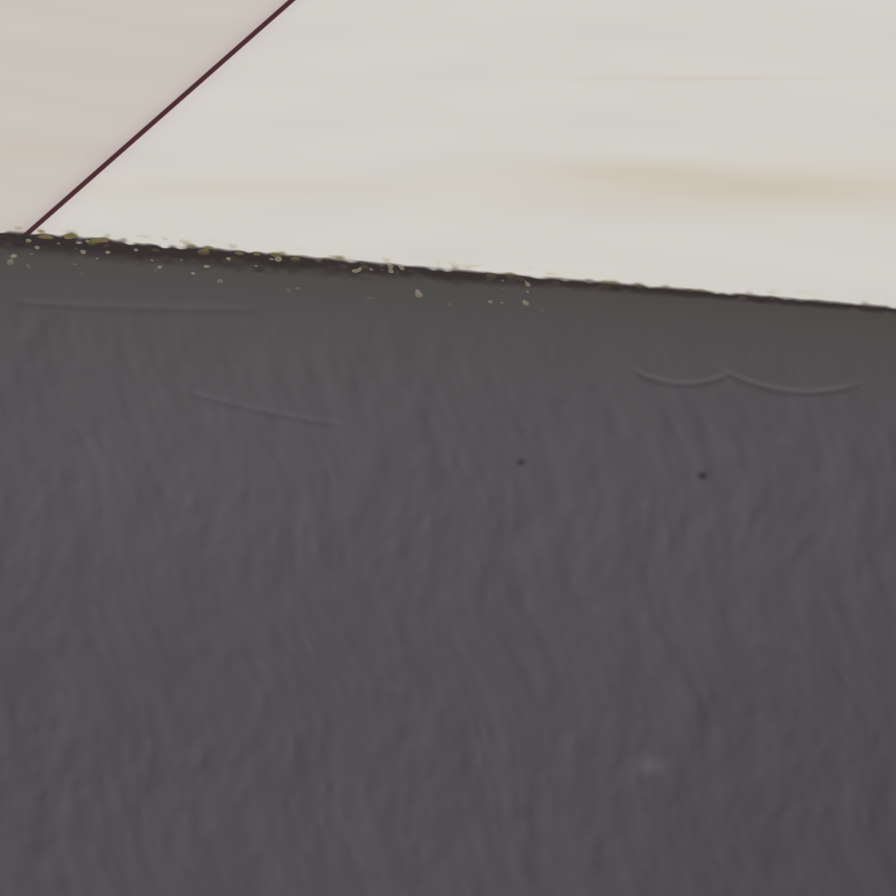
A WebGL 2 fragment shader for this texture:

```glsl
#version 300 es
precision highp float;
// A pale tiled ledge with one slanted joint above a dark, rough plaster wall.
// Straight edges come from distance functions; the plaster relief is cellular
// bumps lit from the upper left, and the tile grain is layered sines.
uniform vec2 u_resolution;
out vec4 fragColor;

const vec3 TILE_LEFT = vec3(0.795, 0.770, 0.740);
const vec3 TILE_RIGHT = vec3(0.825, 0.815, 0.785);
const vec3 TILE_STAIN = vec3(0.800, 0.745, 0.675);
const vec3 JOINT = vec3(0.250, 0.135, 0.150);
const vec3 JOINT_HALO = vec3(0.700, 0.610, 0.610);
const vec3 WALL = vec3(0.322, 0.313, 0.325);
const vec3 WALL_LIGHT = vec3(0.352, 0.340, 0.350);
const vec3 WALL_WARM = vec3(0.325, 0.312, 0.305);
const vec3 SHADOW = vec3(0.205, 0.180, 0.180);
const vec3 FLECK = vec3(0.660, 0.620, 0.500);
const vec3 GRIME = vec3(0.560, 0.510, 0.320);
const vec2 EDGE = vec2(0.742, -0.085);        // height at left, slope
const vec2 JOINT_FOOT = vec2(0.029, 0.738);
const vec2 JOINT_TOP = vec2(0.326, 1.0);
const float JOINT_HALF_WIDTH = 0.0026;
const vec2 LIGHT_STEP = vec2(-0.0035, 0.0025);
const float RELIEF = 0.052;

vec2 hash2(vec2 p) {
  vec3 q = fract(p.xyx * vec3(0.1031, 0.1030, 0.0973));
  q += dot(q, q.yzx + 33.33);
  return fract((q.xx + q.yz) * q.zy);
}

// Sum of soft raised or sunken spots, one per cell.
float cellBumps(vec2 p) {
  vec2 cell = floor(p);
  float sum = 0.0;
  for (int j = -1; j <= 1; j++)
    for (int i = -1; i <= 1; i++) {
      vec2 id = cell + vec2(i, j);
      vec2 d = p - id - hash2(id);
      float height = hash2(id + 57.0).x * 2.0 - 1.0;
      sum += height * exp(-dot(d, d) * 5.0);
    }
  return sum;
}

float plaster(vec2 p) {
  p += 0.012 * sin(p.yx * vec2(23.0, 31.0) + vec2(0.0, 1.7));
  p.x += 0.25 * p.y;
  return 0.50 * cellBumps(p * vec2(17.0, 9.0))
       + 0.40 * cellBumps(p * vec2(38.0, 19.0) + 11.0)
       + 0.20 * cellBumps(p * vec2(72.0, 46.0) + 29.0);
}

// Lit crease along a sagging line from a to b: bright above, dark below.
float crease(vec2 p, vec2 a, vec2 b, float sag) {
  float t = (p.x - a.x) / (b.x - a.x);
  float d = (p.y - mix(a.y, b.y, t) + 4.0 * sag * t * (1.0 - t)) / 0.004;
  float ends = smoothstep(0.0, 0.15, t) * smoothstep(1.0, 0.85, t);
  return ends * d * exp(-d * d);
}

float spot(vec2 p, vec2 center, vec2 size) {
  vec2 d = (p - center) / size;
  return exp(-dot(d, d));
}

vec3 tileColor(vec2 p, float px) {
  vec2 along = normalize(JOINT_TOP - JOINT_FOOT);
  vec2 q = p - JOINT_FOOT;
  float side = along.x * q.y - along.y * q.x;   // positive on the left tile
  vec3 col = mix(TILE_RIGHT, TILE_LEFT, smoothstep(-px, px, side));
  float grain = sin(p.y * 95.0 + 2.0 * sin(p.x * 7.0)) * sin(p.x * 9.0 + p.y * 31.0);
  col += 0.006 * grain;
  float stain = 0.65 * spot(p, vec2(0.86, 0.79), vec2(0.25, 0.022))
              + 0.40 * spot(p, vec2(0.70, 0.81), vec2(0.11, 0.012))
              + 0.35 * spot(p, vec2(0.79, 0.913), vec2(0.13, 0.003))
              + 0.35 * spot(p, vec2(0.03, 0.83), vec2(0.07, 0.010))
              + 0.30 * spot(p, vec2(0.27, 0.79), vec2(0.16, 0.012));
  col = mix(col, TILE_STAIN, stain);
  col = mix(col, JOINT_HALO, 0.45 * exp(-abs(side - 0.003) / 0.007));
  float line = smoothstep(JOINT_HALF_WIDTH + px, JOINT_HALF_WIDTH - px, abs(side));
  return mix(col, JOINT, 0.92 * line);
}

vec3 wallColor(vec2 p, float depth) {
  vec3 col = mix(WALL, WALL_LIGHT, 0.8 * spot(p, vec2(0.18, 0.53), vec2(0.38, 0.19)));
  col = mix(col, WALL_LIGHT, 0.35 * spot(p, vec2(0.72, 0.48), vec2(0.25, 0.2)));
  col = mix(col, WALL_WARM, exp(-depth / 0.07));
  col -= 0.018 * smoothstep(0.45, 0.0, p.y) * smoothstep(0.5, 1.0, p.x);
  float slope = plaster(p) - plaster(p + LIGHT_STEP);
  float rough = RELIEF * smoothstep(0.02, 0.15, depth);
  float light = rough * clamp(slope * 2.2, -1.0, 1.0);
  // Trowel lips below the ledge
  light += 0.07 * crease(p, vec2(0.70, 0.59), vec2(0.82, 0.585), 0.016);
  light += 0.07 * crease(p, vec2(0.80, 0.59), vec2(0.97, 0.575), 0.020);
  light += 0.04 * crease(p, vec2(0.0, 0.664), vec2(0.30, 0.655), 0.003);
  light += 0.04 * crease(p, vec2(0.20, 0.565), vec2(0.39, 0.525), 0.004);
  // Pinholes and one small knob
  light -= 0.12 * spot(p, vec2(0.784, 0.469), vec2(0.005, 0.004));
  light -= 0.09 * spot(p, vec2(0.582, 0.484), vec2(0.005, 0.004));
  light += 0.05 * spot(p, vec2(0.727, 0.146), vec2(0.012, 0.009));
  return col + light;
}

void main() {
  vec2 p = gl_FragCoord.xy / u_resolution;
  float px = 1.0 / u_resolution.y;
  float depth = EDGE.x + EDGE.y * p.x - p.y;    // distance below the ledge
  float worn = mix(1.0, 0.35, smoothstep(0.05, 0.75, p.x));
  float chips = cellBumps(vec2(p.x * 75.0, depth * 160.0));
  float ragged = depth + 0.005 * worn * chips;

  vec3 wall = wallColor(p, depth);
  float band = mix(0.017, 0.006, smoothstep(0.0, 0.9, p.x));
  wall = mix(wall, SHADOW, 0.9 * smoothstep(band * 1.7, band * 0.5, ragged));
  wall = mix(wall, SHADOW, 0.22 * exp(-max(depth, 0.0) / 0.03));
  vec3 col = mix(tileColor(p, px), wall, smoothstep(-0.0015 - px, 0.0015 + px, ragged));

  // Grime and pale chips scattered along the worn edge
  float grime = smoothstep(0.15, 0.55, chips) * exp(-pow(depth / 0.006, 2.0));
  col = mix(col, GRIME, 0.7 * grime * worn);
  float flecks = smoothstep(0.55, 0.85, cellBumps(vec2(p.x * 90.0, depth * 130.0) + 71.0));
  flecks *= smoothstep(0.045, 0.025, depth) * step(0.0, depth) * smoothstep(0.64, 0.58, p.x);
  col = mix(col, FLECK, 0.6 * flecks);
  fragColor = vec4(clamp(col, 0.0, 1.0), 1.0);
}
```
